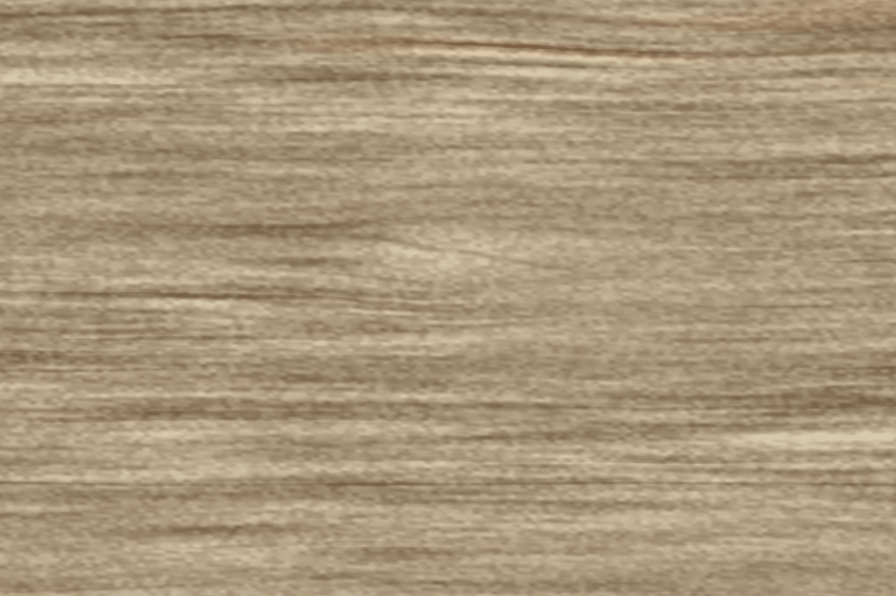
Write a WebGL 1 fragment shader that draws this texture.

```glsl
precision highp float;
// Weathered light-brown wood with fine horizontal grain, soft bands and one pale knot.

#define BAND_PERIOD 0.31
#define BAND_GAIN 1.2
#define STREAK_GAIN 0.4
#define LINE_GAIN 1.5
#define FIBRE_GAIN 1.4
#define PORE_GAIN 1.15
#define KNOT_CENTRE vec2(0.75, 0.58)
#define KNOT_SIZE vec2(0.12, 0.055)
#define SEAM_HEIGHT 0.188
#define MID_WOOD vec3(0.668, 0.596, 0.491)
#define TONE_STEP vec3(0.058, 0.062, 0.060)
#define RED_TINT vec3(0.020, -0.004, -0.016)

uniform vec2 u_resolution;

float hash(vec2 p) {
  return fract(sin(dot(p, vec2(12.9898, 78.233))) * 43758.5453);
}

// Smooth value noise in -1..1
float noise(vec2 p) {
  vec2 i = floor(p);
  vec2 f = fract(p);
  f = f * f * (3.0 - 2.0 * f);
  float low = mix(hash(i), hash(i + vec2(1.0, 0.0)), f.x);
  float high = mix(hash(i + vec2(0.0, 1.0)), hash(i + 1.0), f.x);
  return 2.0 * mix(low, high, f.y) - 1.0;
}

// One row of grain, shifted along x so that row ends never line up
float grainRow(float x, float row) {
  x += 37.0 * hash(vec2(row, 4.7));
  float i = floor(x);
  float f = smoothstep(0.0, 1.0, x - i);
  return mix(hash(vec2(i, row)), hash(vec2(i + 1.0, row)), f);
}

// Long horizontal streaks in -1..1
float grain(vec2 p) {
  float row = floor(p.y);
  float f = smoothstep(0.0, 1.0, p.y - row);
  return 2.0 * mix(grainRow(p.x, row), grainRow(p.x, row + 1.0), f) - 1.0;
}

// Broad growth bands: quick rise to pale, slow fall to dark
float growthBand(float y) {
  float f = fract((0.645 - y) / BAND_PERIOD);
  return smoothstep(0.0, 0.22, f) * (1.0 - f) - 0.4;
}

void main() {
  vec2 p = gl_FragCoord.xy / u_resolution.y;

  // Bend the grain gently, and open it up around the knot
  vec2 fromKnot = p - KNOT_CENTRE;
  vec2 knotSpace = fromKnot / KNOT_SIZE;
  float knot = exp(-dot(knotSpace, knotSpace));
  vec2 q = p;
  q.y += 0.013 * noise(p * vec2(1.7, 3.0) + 5.0);
  q.y += 0.002 * noise(p * vec2(7.0, 14.0) + 21.0);
  q.y -= 0.5 * fromKnot.y * exp(-0.4 * dot(knotSpace, knotSpace));
  vec2 rough = q;
  rough.y += 0.0011 * noise(p * vec2(42.0, 60.0));

  // Broad tone
  float bandShift = 0.025 * noise(p * vec2(2.5, 5.0) + 31.0);
  float tone = 0.1 + BAND_GAIN * growthBand(q.y + bandShift);
  tone += 0.4 * noise(q * vec2(2.2, 9.0) + 13.0);

  // Grain from long streaks down to thin fibres, dark crevices and pores
  float relief = 0.9 + 0.5 * noise(p * vec2(2.0, 4.5) + 47.0);
  float streak = grain(rough * vec2(2.2, 27.0) + 3.0);
  float line = grain(rough * vec2(2.2, 72.0) + 11.0);
  float fibre = grain(rough * vec2(6.0, 125.0) + 29.0);
  float crevice = smoothstep(0.35, 0.9, grain(rough * vec2(2.0, 98.0) + 83.0));
  float pore = grain((p + vec2(0.0, 0.06 * p.x)) * vec2(85.0, 165.0) + 7.0);
  float lines = LINE_GAIN * line + FIBRE_GAIN * fibre - 1.3 * crevice;
  tone += STREAK_GAIN * streak;
  tone += relief * (1.0 - 0.55 * knot) * lines;
  tone += PORE_GAIN * (0.75 + 0.25 * relief) * pore;

  // Pale knot with a dark vein running down through it
  float patchEdge = 1.0 + 0.35 * noise(p * vec2(18.0, 30.0));
  tone += 1.4 * knot * patchEdge;
  float veinHeight = 0.02 - 0.055 * smoothstep(-0.18, 0.26, fromKnot.x);
  float veinOffset = fromKnot.y - veinHeight + 0.004 * noise(p * 14.0);
  float vein = exp(-pow(abs(veinOffset) / 0.006, 2.0));
  vein *= exp(-pow(abs(fromKnot.x) / 0.23, 2.0));
  tone -= 2.0 * vein;

  // Thin dark seam between boards
  float seamOffset = p.y - SEAM_HEIGHT - 0.002 * noise(vec2(p.x * 4.0, 2.0));
  float seam = exp(-pow(abs(seamOffset) / 0.0028, 2.0));
  tone -= seam * (1.8 + 0.6 * noise(vec2(p.x * 7.0, 9.0)));

  // Colour, with reddish streaks that are strongest near the top
  float redness = smoothstep(0.0, 0.7, grain(q * vec2(1.8, 34.0) + 61.0));
  redness *= 0.2 + 0.8 * smoothstep(0.72, 0.96, p.y);
  vec3 wood = MID_WOOD + TONE_STEP * clamp(tone, -3.4, 3.0);
  gl_FragColor = vec4(wood + RED_TINT * redness, 1.0);
}
```
